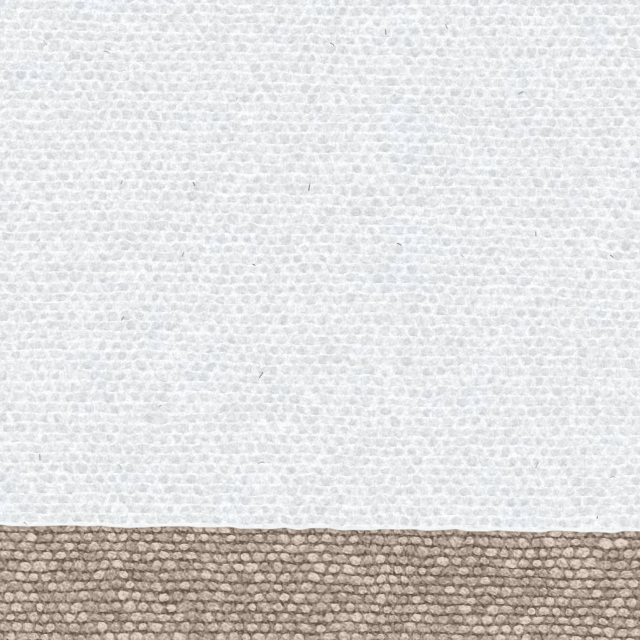
Reproduce this texture procedurally as a WebGL 2 fragment shader.

```glsl
#version 300 es
precision highp float;

uniform vec2 u_resolution;
out vec4 fragColor;

const vec3 PRIMER_LIGHT = vec3(0.965, 0.974, 0.974);
const vec3 PRIMER_SHADE = vec3(0.835, 0.846, 0.848);
const vec3 LINEN_LIGHT = vec3(0.86, 0.80, 0.75);
const vec3 LINEN_DARK = vec3(0.40, 0.34, 0.29);
const vec3 FIBRE_COLOR = vec3(0.48, 0.49, 0.49);
const vec2 THREADS = vec2(48.0, 64.0);

float hash(vec2 p) {
    vec3 q = fract(vec3(p.xyx) * 0.1031);
    q += dot(q, q.yzx + 33.33);
    return fract((q.x + q.y) * q.z);
}

float noise(vec2 p) {
    vec2 cell = floor(p);
    vec2 f = fract(p);
    f = f * f * (3.0 - 2.0 * f);
    float low = mix(hash(cell), hash(cell + vec2(1, 0)), f.x);
    float high = mix(hash(cell + vec2(0, 1)), hash(cell + vec2(1, 1)), f.x);
    return mix(low, high, f.y);
}

float fbm(vec2 p) {
    float sum = 0.0;
    float weight = 0.5;
    for (int i = 0; i < 3; i++) {
        sum += weight * noise(p);
        p = p * 2.03 + 17.1;
        weight *= 0.5;
    }
    return sum / 0.875;
}

// Thread coordinates with slight slope and hand-woven irregularity
vec2 weaveSpace(vec2 uv) {
    vec2 p = vec2(uv.x, uv.y + 0.012 * uv.x) * THREADS;
    p.x += 0.9 * (noise(uv * vec2(9.0, 5.0)) - 0.5);
    p.y += 0.5 * (noise(uv * vec2(5.0, 9.0) + 40.0) - 0.5);
    p.y += 0.34 * (noise(p * vec2(0.9, 0.6) + 80.0) - 0.5);
    return p;
}

// Position inside a staggered cell in xy, cell index in zw
vec4 staggeredCell(vec2 p) {
    float row = floor(p.y);
    p.x += 0.5 * mod(row, 2.0);
    p.x += 0.16 * (hash(vec2(row, 7.0)) - 0.5);
    vec2 id = vec2(floor(p.x), row);
    return vec4(p - id - 0.5, id);
}

float softOval(vec2 p, vec2 radii, float power, float blur) {
    vec2 q = pow(abs(p / radii), vec2(power));
    float d = pow(q.x + q.y, 1.0 / power);
    return 1.0 - smoothstep(1.0 - blur, 1.0 + blur, d);
}

float segment(vec2 p, vec2 a, vec2 b) {
    vec2 ab = b - a;
    return length(p - a - ab * clamp(dot(p - a, ab) / dot(ab, ab), 0.0, 1.0));
}

// Primed cloth: round grey dimples under wavy bright ridges
vec3 primedCloth(vec2 uv, vec2 p) {
    vec4 cell = staggeredCell(p);
    float size = 0.84 + 0.34 * hash(cell.zw);
    vec2 jitter = vec2(noise(p * 3.0), noise(p * 3.0 + 50.0)) - 0.5;
    vec2 local = cell.xy + 0.24 * jitter;
    float dimple = softOval(local, vec2(0.34, 0.43) * size, 2.0, 0.36);
    float crease = softOval(local + vec2(0.0, 0.36 * size), vec2(0.30, 0.14), 2.0, 0.7);
    float lip = softOval(local - vec2(0.0, 0.42 * size), vec2(0.34, 0.15), 2.0, 0.7);
    float strength = 0.5 + 0.6 * hash(cell.zw + 9.0);
    float shade = 0.16 + 0.56 * dimple * strength + 0.26 * crease - 0.30 * lip;

    // Shaded hollows between neighbouring dimples
    float hollow = softOval(vec2(abs(local.x) - 0.5, local.y), vec2(0.13, 0.30), 2.0, 0.6);
    shade += 0.30 * hollow * (hash(cell.zw + 4.0) - 0.1);

    // Irregular grain and fine grit
    float grain = noise(p * vec2(4.0, 3.2) + 13.0) - 0.5;
    float grit = noise(p * vec2(9.0, 6.5) + 31.0) - 0.5;
    shade += 0.46 * grain + 0.62 * grit + 0.05 * (fbm(uv * 14.0) - 0.5);
    vec3 color = mix(PRIMER_LIGHT, PRIMER_SHADE, clamp(shade, -0.15, 1.3));
    float blueTint = smoothstep(0.60, 0.85, fbm(uv * 16.0 + 30.0));
    return color + blueTint * vec3(-0.008, -0.004, 0.012);
}

// Bare cloth: pale oval floats over dark gaps and upright threads
vec3 bareLinen(vec2 p) {
    vec4 cell = staggeredCell(p);
    float size = 0.86 + 0.28 * hash(cell.zw + 3.0);
    vec2 local = cell.xy + 0.14 * (vec2(noise(p * 3.0), noise(p * 3.0 + 50.0)) - 0.5);
    float knot = softOval(local, vec2(0.38, 0.41) * size, 2.3, 0.25);
    float upright = softOval(vec2(abs(cell.x) - 0.5, cell.y), vec2(0.17, 0.50), 2.0, 0.5);
    float strands = noise(vec2(p.x * 5.0 + p.y * 3.0, p.y * 5.0));
    float tone = 0.12 + 0.38 * upright;
    float lit = 0.82 + 0.26 * cell.y + 0.34 * (hash(cell.zw + 21.0) - 0.5);
    tone = mix(tone, lit, knot);
    tone += 0.34 * (strands - 0.5) + 0.42 * (noise(p * vec2(8.0, 6.0)) - 0.5);
    return mix(LINEN_DARK, LINEN_LIGHT, clamp(tone, -0.05, 1.08));
}

// Sparse short fibres scattered over a grid
float fibres(vec2 uv, float pixel) {
    vec2 grid = uv * 9.0;
    vec2 id = floor(grid);
    vec2 p = fract(grid) - 0.25 - 0.5 * vec2(hash(id + 2.0), hash(id + 5.0));
    float angle = 6.2832 * hash(id + 11.0);
    vec2 reach = vec2(cos(angle), sin(angle)) * mix(0.01, 0.04, hash(id + 13.0));
    p.y += 6.0 * p.x * p.x;
    float ink = 1.0 - smoothstep(0.001, 0.007 + pixel * 7.0, segment(p, -reach, reach));
    return ink * step(0.66, hash(id + 17.0)) * mix(0.4, 1.0, hash(id + 19.0));
}

void main() {
    vec2 uv = gl_FragCoord.xy / u_resolution;
    float pixel = 1.0 / min(u_resolution.x, u_resolution.y);
    vec2 p = weaveSpace(uv);

    // Slightly sloping, uneven primer border
    float border = 0.179 - 0.011 * uv.x + 0.004 * (noise(vec2(uv.x * 45.0, 3.0)) - 0.5);
    float height = uv.y - border;

    vec3 primer = primedCloth(uv, p);
    primer = mix(primer, FIBRE_COLOR, 0.75 * fibres(uv, pixel));
    float rim = 1.0 - smoothstep(0.002, 0.008, height);
    primer = mix(primer, PRIMER_LIGHT, 0.75 * rim);

    vec3 linen = bareLinen(p);
    linen *= 1.0 - 0.15 * smoothstep(-0.006, 0.0, height);

    vec3 color = mix(linen, primer, smoothstep(-pixel, pixel, height));
    fragColor = vec4(color, 1.0);
}
```
